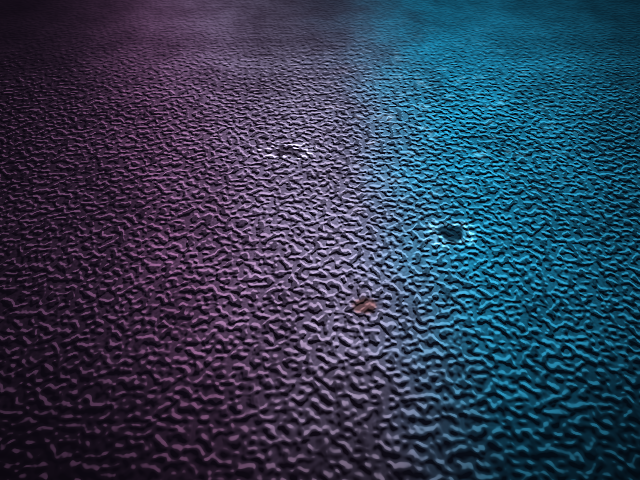
This texture is drawn by a WebGL 1 fragment shader. Its source:

```glsl
precision highp float;
uniform vec2 u_resolution;

vec2 hashGradient(vec2 cell) {
  float angle = 6.2832 * fract(sin(dot(cell, vec2(127.1, 311.7))) * 43758.55);
  return vec2(cos(angle), sin(angle));
}

// Gradient noise, roughly -0.7 to 0.7
float noise(vec2 p) {
  vec2 i = floor(p), f = p - i;
  vec2 s = f * f * f * (f * (f * 6.0 - 15.0) + 10.0);
  float a = dot(hashGradient(i), f);
  float b = dot(hashGradient(i + vec2(1, 0)), f - vec2(1, 0));
  float c = dot(hashGradient(i + vec2(0, 1)), f - vec2(0, 1));
  float d = dot(hashGradient(i + vec2(1, 1)), f - vec2(1, 1));
  return mix(mix(a, b, s.x), mix(c, d, s.x), s.y);
}

// Raised water beads; defocus softens their edges and drops fine detail
float beadHeight(vec2 p, float defocus) {
  float n = noise(p) + 0.35 * (1.0 - 0.6 * defocus) * noise(p * 1.7 + 31.0);
  float edge = mix(0.26, 0.5, defocus);
  return smoothstep(0.04 - edge, 0.04 + edge, n);
}

float bump(float x, float centre, float width) {
  float d = (x - centre) / width;
  return exp(-d * d);
}

// Irregular puddle: x is the bright rim, y is the dark inside
vec2 puddle(vec2 uv, vec2 centre, vec2 radius, float wobble) {
  float d = length((uv - centre) / radius) + wobble;
  return vec2(bump(d, 1.05, 0.28), 1.0 - smoothstep(0.5, 0.9, d));
}

void main() {
  vec2 uv = gl_FragCoord.xy / u_resolution;
  float aspect = u_resolution.x / u_resolution.y;

  // Receding ground plane with a band of sharp focus
  float nearness = 1.7 - uv.y;
  vec2 ground = vec2((uv.x - 0.5) * aspect * 82.0, 140.0) / nearness;
  float defocus = smoothstep(0.12, 0.55, abs(uv.y - 0.56));
  float farBlur = smoothstep(0.7, 1.0, uv.y);
  vec2 warped = ground + 0.35 * vec2(noise(ground * 0.6 + 50.0), noise(ground * 0.6 + 90.0));

  // Relief lit from behind
  float body = beadHeight(warped, defocus);
  float slope = body - beadHeight(warped + vec2(0.07, 0.32), defocus);
  float contrast = 1.0 - 0.85 * farBlur;
  slope *= contrast * mix(1.0, 1.25, defocus);
  float patches = noise(ground * 0.11 + 12.0) + 0.6 * noise(ground * 0.3 + 3.0);
  float grain = noise(ground * 2.7) * (1.0 - defocus) * contrast;

  // Two coloured lamps meeting in a silver sheen
  float across = uv.x + 0.14 * (uv.y - 0.5) + 0.03 * patches;
  vec3 tint = mix(vec3(0.82, 0.53, 0.76), vec3(0.78, 0.75, 0.90), smoothstep(0.22, 0.52, across));
  tint = mix(tint, vec3(0.16, 0.77, 0.96), smoothstep(0.52, 0.76, across));
  vec3 shadow = mix(vec3(0.062, 0.040, 0.085), vec3(0.015, 0.06, 0.105), smoothstep(0.45, 0.8, across));

  float sheen = bump(uv.x, 0.6, uv.x < 0.6 ? 0.32 : 0.44);
  float glow = 0.11 + 0.95 * sheen;
  glow *= mix(0.22, 1.0, smoothstep(-0.05, 0.5, uv.y));
  glow *= 1.0 - 0.4 * smoothstep(0.85, 1.05, uv.y);
  glow *= 1.0 - 0.45 * bump(uv.x, 0.48, 0.09) * farBlur;
  glow += 0.5 * bump(uv.x, 0.29, 0.13) * bump(uv.y, 1.0, 0.25);
  glow += 0.4 * bump(uv.x, 0.74, 0.17) * bump(uv.y, 0.86, 0.17);
  glow *= 1.0 + 0.4 * patches;

  // Broad reflection, then small specular glints
  float light = glow * (0.54 + 1.3 * slope - 0.3 * (body - 0.45) * contrast + 0.3 * grain);
  float threshold = mix(0.22, 0.14, sheen);
  float glint = smoothstep(threshold, threshold + 0.4, slope);
  light = max(light, 0.0) + glint * (0.26 + 0.12 * glow);

  // Scattered bright wet flecks in the blue half
  float flecks = smoothstep(0.22, 0.6, noise(ground * 0.28 + 70.0) + 0.4 * noise(ground * 0.9));
  flecks *= bump(uv.x, 0.7, 0.17) * bump(uv.y, 0.74, 0.16);
  light += 0.35 * flecks;

  // Soft shoulder keeps the glints from clipping
  light = 0.95 * (1.0 - exp(-1.2 * light));
  vec3 colour = shadow + tint * light;
  colour += vec3(0.2, 0.14, 0.12) * (flecks + glint * sheen * 0.4);

  // Two open puddles and a rusty stain
  float wobble = 0.6 * noise(ground * 0.6) + 0.4 * noise(ground * 1.4);
  vec2 pools = puddle(uv, vec2(0.705, 0.512), vec2(0.03, 0.021), wobble);
  pools += 0.7 * puddle(uv, vec2(0.45, 0.685), vec2(0.034, 0.014), wobble);
  colour = mix(colour, shadow, 0.7 * min(pools.y, 1.0));
  colour += vec3(0.4, 0.42, 0.45) * pools.x * max(0.6 + slope, 0.0);
  float stain = 1.0 - smoothstep(0.6, 1.2, length((uv - vec2(0.57, 0.363)) / vec2(0.02, 0.018)) + 0.4 * wobble);
  colour = mix(colour, vec3(0.42, 0.27, 0.27) * (0.9 + slope), 0.75 * stain);

  // Lens falloff
  vec2 offset = uv - 0.5;
  colour *= 1.0 - 0.6 * dot(offset, offset);
  gl_FragColor = vec4(clamp(colour, 0.0, 1.0), 1.0);
}
```
